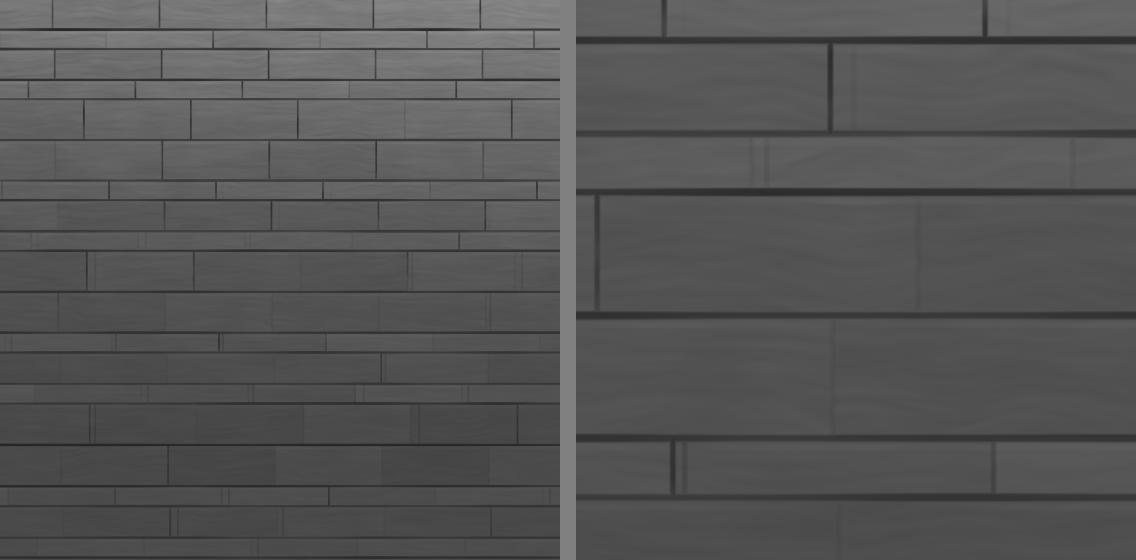
Left, the full canvas; right, a detail of the centre.
Give the GLSL for this texture, as a Shadertoy shader.

```glsl
const float FIRST_CYCLE = 0.1771;    // depth below the top edge where cycle 0 starts
const float CYCLE_HEIGHT = 0.2695;   // five courses make one cycle
const float CYCLE_STRETCH = 0.004;   // slow growth of the cycles downwards
const float BRICK_WIDTH = 0.191;
const float JOINT_DRIFT = 0.027;     // sideways creep per cycle, in bricks
const float BED_HALF_WIDTH = 0.0010;
const float JOINT_HALF_WIDTH = 0.0006;
const float LINE_SOFTNESS = 0.0020;
const float BRICK_VARIATION = 0.022;
const float GRAIN = 0.042;
const vec3 LIT_STONE = vec3(0.495, 0.495, 0.500);
const vec3 SHADED_STONE = vec3(0.286, 0.286, 0.287);
const vec3 GROOVE = vec3(0.145, 0.145, 0.152);

const int COURSES = 5;
const float COURSE_TOP[6] = float[6](0.0, 0.270, 0.538, 0.667, 0.872, 1.0);
const float COURSE_SHIFT[5] = float[5](0.784, 0.518, 0.02, 0.538, 0.293);

float hash(vec2 p) {
    return fract(sin(dot(p, vec2(127.1, 311.7))) * 43758.5453);
}

float noise(vec2 p) {
    vec2 i = floor(p), f = fract(p);
    f = f * f * (3.0 - 2.0 * f);
    return mix(mix(hash(i), hash(i + vec2(1, 0)), f.x),
               mix(hash(i + vec2(0, 1)), hash(i + vec2(1, 1)), f.x), f.y);
}

// Coverage of a soft line at distance d from its axis
float softLine(float d, float halfWidth) {
    float blur = max(LINE_SOFTNESS, 1.0 / iResolution.y);
    return 1.0 - smoothstep(halfWidth, halfWidth + blur, abs(d));
}

void mainImage(out vec4 fragColor, in vec2 fragCoord) {
    vec2 uv = fragCoord / iResolution.xy;
    float depth = 1.0 - uv.y;

    // Find the cycle and the course within it
    float u = (depth - FIRST_CYCLE) / CYCLE_HEIGHT;
    float level = u - CYCLE_STRETCH * u * u;
    float cycle = floor(level);
    float phase = level - cycle;
    int course = 0;
    for (int i = 1; i < COURSES; i++) {
        if (phase >= COURSE_TOP[i]) course = i;
    }
    float row = cycle * float(COURSES) + float(course);
    float fromTop = (phase - COURSE_TOP[course]) * CYCLE_HEIGHT;
    float toBottom = (COURSE_TOP[course + 1] - phase) * CYCLE_HEIGHT;
    bool thin = course == 2 || course == 4;

    // Find the brick and its nearest upright joint
    float across = uv.x / BRICK_WIDTH - COURSE_SHIFT[course] - JOINT_DRIFT * cycle;
    vec2 brick = vec2(floor(across), row);
    vec2 joint = vec2(floor(across + 0.5), row);
    float jointDist = (across - joint.x) * BRICK_WIDTH;

    // Light falls off downwards, a little brighter at the upper right
    float light = pow(1.0 - depth, 2.2);
    vec3 color = mix(SHADED_STONE, LIT_STONE, light);
    color += 0.05 * (uv.x - 0.5) * light;

    // Brick tone and streaked stone grain
    float tone = (hash(brick + 3.7) - 0.5) * BRICK_VARIATION + (thin ? 0.014 : -0.004);
    vec2 streak = vec2(uv.x * 14.0 + 9.0 * hash(brick), depth * 190.0);
    streak.y += 3.0 * noise(uv * vec2(18.0, 12.0) + brick);
    float grain = 0.6 * noise(streak) + 0.4 * noise(streak * vec2(4.0, 1.7)) - 0.5;
    float blotch = noise(uv * vec2(22.0, 40.0) + 5.0) - 0.5;
    color += tone + (grain + 0.4 * blotch) * GRAIN * mix(0.5, 1.6, light);

    // Worn lip under each bed line
    color += 0.035 * softLine(fromTop - 0.0055, 0.0008) * noise(vec2(uv.x * 16.0, row)) * (0.4 + light);

    // Bed lines, each with its own weight and wear along its length
    float edge = fromTop < toBottom ? row : row + 1.0;
    float wear = noise(vec2(uv.x * 9.0, edge * 7.3));
    float bedWeight = mix(0.55, 0.95, hash(vec2(edge, 8.1))) * mix(0.7, 1.1, wear);
    float bed = softLine(min(fromTop, toBottom), BED_HALF_WIDTH * mix(0.6, 1.5, wear)) * bedWeight;

    // Upright joints fade out at random towards the bottom
    float chance = hash(joint + 1.3);
    float fade = smoothstep(0.0, 0.35, chance - 0.65 * smoothstep(0.25, 0.65, depth));
    float jointWear = mix(0.5, 1.0, noise(vec2(joint.x * 5.1, depth * 60.0)));
    float upright = softLine(jointDist, JOINT_HALF_WIDTH) * mix(0.12, 0.85, fade) * jointWear;

    // Faint companion joints beside some of the lower ones
    float offset = mix(0.006, 0.016, hash(joint + 6.2));
    float companion = softLine(jointDist - offset, JOINT_HALF_WIDTH) * 0.28
                    * step(0.55, hash(joint + 9.4)) * smoothstep(0.25, 0.6, depth) * jointWear;

    float groove = clamp(max(bed, max(upright, companion)), 0.0, 1.0);
    fragColor = vec4(mix(color, GROOVE, groove), 1.0);
}
```
